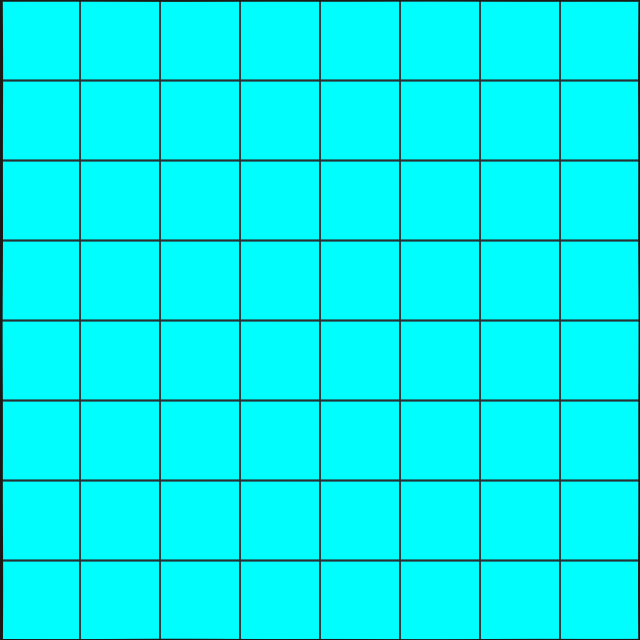
This pattern is drawn by a Shadertoy shader. Its source:

```glsl
// Fraction of a pixel covered by a band centred at zero
vec2 bandCoverage(vec2 dist, vec2 halfWidth, vec2 pixel) {
    vec2 overlap = min(dist + 0.5 * pixel, halfWidth) - max(dist - 0.5 * pixel, -halfWidth);
    return clamp(overlap / pixel, 0.0, 1.0);
}

// Slow uneven drift along a line, roughly -1 to 1
float drift(float t, float seed) {
    return 0.6 * sin(9.0 * t + 2.3 * seed) + 0.4 * sin(23.0 * t + 4.1 * seed);
}

void mainImage(out vec4 fragColor, in vec2 fragCoord) {
    vec2 pixel = 1.0 / iResolution.xy;
    vec2 uv = fragCoord * pixel;

    // Eight by eight grid, with the rows set slightly low
    vec2 gridPos = 8.0 * (uv + vec2(0.0, 0.0008));
    vec2 lineIndex = round(gridPos);
    vec2 lineDist = abs(gridPos - lineIndex) / 8.0;
    vec2 lines = bandCoverage(lineDist, vec2(0.00147, 0.0017), pixel);

    // Slight tint change from line to line and along each line
    float columnDrift = drift(uv.y, lineIndex.x);
    float rowDrift = drift(uv.x, lineIndex.y);
    vec3 columnColor = vec3(0.20, 0.19, 0.19) + 0.025 * columnDrift * vec3(1.0, -0.6, -0.6);
    vec3 rowColor = vec3(0.16, 0.19, 0.20) + 0.025 * rowDrift * vec3(1.0, -0.4, -0.4);

    vec3 color = vec3(0.0, 0.995, 1.0);
    color = mix(color, columnColor, lines.x);
    color = mix(color, rowColor, lines.y);

    // Dark frame, heaviest on the left, with worn inner edges
    vec2 wear = 0.0004 * vec2(drift(uv.y, 3.0), drift(uv.x, 5.0));
    vec2 lowEdge = bandCoverage(uv, vec2(0.0045, 0.0016) + wear, pixel);
    vec2 highEdge = bandCoverage(1.0 - uv, vec2(0.0027, 0.0023) + wear, pixel);
    vec2 frame = max(lowEdge, highEdge);
    color = mix(color, vec3(0.10, 0.10, 0.09), max(frame.x, frame.y));

    fragColor = vec4(color, 1.0);
}
```
